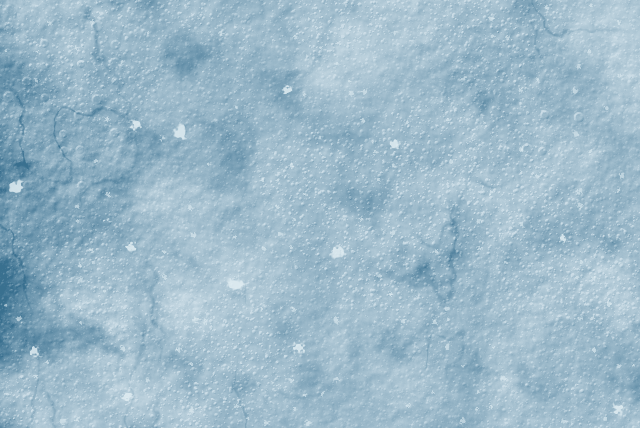
Write a Shadertoy shader that draws this texture.

```glsl
const vec3 DEEP_BLUE = vec3(0.32, 0.51, 0.62);
const vec3 PALE_BLUE = vec3(0.71, 0.80, 0.85);
const vec3 FROST_WHITE = vec3(0.88, 0.93, 0.95);
const vec2 LIGHT_DIR = vec2(-0.6, 0.8);
const float BASE_TONE = 0.80;
const float CLOUD_GAIN = 0.60;
const float MOTTLE_GAIN = 0.70;
const float RELIEF_GAIN = 0.75;
const float BUBBLE_GAIN = 0.42;
const float CRACK_GAIN = 0.42;
const float BLOT_GAIN = 0.38;
const float RING_GAIN = 0.40;

float hash(vec2 p) {
    vec3 q = fract(vec3(p.xyx) * 0.1031);
    q += dot(q, q.yzx + 33.33);
    return fract((q.x + q.y) * q.z);
}

vec2 hash2(vec2 p) {
    return vec2(hash(p + 17.3), hash(p + 71.9));
}

float noise(vec2 p) {
    vec2 i = floor(p), f = fract(p);
    f = f * f * (3.0 - 2.0 * f);
    return mix(mix(hash(i), hash(i + vec2(1, 0)), f.x),
               mix(hash(i + vec2(0, 1)), hash(i + vec2(1, 1)), f.x), f.y);
}

float fbm(vec2 p) {
    float sum = 0.0, amp = 0.5;
    for (int i = 0; i < 5; i++) {
        sum += amp * noise(p);
        p = mat2(0.8, 0.6, -0.6, 0.8) * p * 2.03 + 13.7;
        amp *= 0.5;
    }
    return sum / 0.97;
}

float glow(vec2 p, vec2 centre, vec2 size) {
    vec2 d = (p - centre) / size;
    return exp(-dot(d, d));
}

// Broad light and shade across the slab
float slabTone(vec2 p) {
    float tone = BASE_TONE - 0.28 * exp(-p.x / 0.06);
    tone -= 0.40 * glow(p, vec2(0.00, 0.62), vec2(0.36, 0.26));
    tone -= 0.24 * glow(p, vec2(1.17, 0.86), vec2(0.22, 0.14));
    tone -= 0.20 * glow(p, vec2(0.24, 0.22), vec2(0.15, 0.10));
    tone -= 0.13 * glow(p, vec2(1.36, 0.35), vec2(0.22, 0.35));
    tone += 0.15 * glow(p, vec2(0.58, 0.28), vec2(0.24, 0.16));
    tone += 0.17 * glow(p, vec2(0.85, 0.85), vec2(0.13, 0.15));
    return tone + 0.18 * glow(p, vec2(1.42, 0.94), vec2(0.22, 0.13));
}

// Tiny domes lit from one side
float bubbles(vec2 p, float freq, float chance) {
    vec2 g = p * freq, cell = floor(g);
    float shade = 0.0;
    for (int k = 0; k < 9; k++) {
        vec2 c = cell + vec2(k % 3 - 1, k / 3 - 1);
        vec2 d = g - c - hash2(c);
        d /= mix(0.22, 0.46, hash(c + 5.1));
        float body = 1.0 - smoothstep(0.4, 1.1, length(d));
        shade += step(hash(c + 9.7), chance) * body * (1.3 * dot(d, LIGHT_DIR) + 0.35);
    }
    return shade;
}

// Thin wandering lines where warped noise crosses its middle value
float cracks(vec2 p, vec2 stretch, float width) {
    vec2 warp = vec2(fbm(p * 7.0), fbm(p * 7.0 + 31.0)) - 0.5;
    float ridge = abs(noise((p + 0.16 * warp) * stretch) - 0.5 + 0.12 * (fbm(p * 28.0) - 0.5));
    return 1.0 - smoothstep(0.0, width, ridge);
}

// Sparse ragged chips of frost
float flecks(vec2 p, float freq, float chance, float radius) {
    vec2 g = p * freq, c = floor(g);
    vec2 d = g - c - mix(vec2(0.3), vec2(0.7), hash2(c));
    float r = radius * mix(0.5, 1.0, hash(c + 3.3));
    float ragged = length(d) + r * 1.3 * (noise(d * 2.2 / r + c * 7.0) - 0.5);
    return step(hash(c + 8.8), chance) * (1.0 - smoothstep(0.55 * r, 1.1 * r, ragged));
}

// Trapped air: rims bright toward the light, dark away from it
float rings(vec2 p, float freq, float chance) {
    vec2 g = p * freq, c = floor(g);
    vec2 d = g - c - mix(vec2(0.4), vec2(0.6), hash2(c));
    float r = mix(0.14, 0.30, hash(c + 2.4));
    float rim = 1.0 - smoothstep(0.02, 0.09, abs(length(d) - r));
    return step(hash(c + 6.6), chance) * rim * (0.3 + dot(d / r, LIGHT_DIR));
}

void mainImage(out vec4 fragColor, in vec2 fragCoord) {
    vec2 p = fragCoord / iResolution.y;
    float tone = slabTone(p);
    float rough = mix(1.35, 0.65, smoothstep(0.35, 0.95, tone));

    // Clouds, mottling and grainy relief
    tone += CLOUD_GAIN * (fbm(p * 3.0 + 4.0) - 0.5);
    tone += MOTTLE_GAIN * rough * (fbm(p * 11.0 + 9.0) - 0.5);
    vec2 grain = p * 48.0;
    tone += RELIEF_GAIN * rough * (fbm(grain) - fbm(grain - 0.35 * LIGHT_DIR));

    // Cracks and stains gathered in patches
    float patches = smoothstep(0.46, 0.68, fbm(p * 4.5 + 22.0));
    float veins = cracks(p + 3.0, vec2(6.0, 3.2), 0.035)
                + 0.7 * cracks(p + 8.0, vec2(9.0, 6.0), 0.045);
    tone -= CRACK_GAIN * veins * patches * rough;
    tone -= BLOT_GAIN * rough * smoothstep(0.58, 0.80, fbm(p * 9.0 + 40.0));

    // Bubbles and rings
    float crowd = mix(0.55, 1.2, smoothstep(0.3, 0.65, fbm(p * 5.0 + 60.0)));
    tone += BUBBLE_GAIN * crowd * (bubbles(p, 78.0, 0.6) + 0.6 * bubbles(p + 5.0, 120.0, 0.5));
    float airy = glow(p, vec2(1.32, 0.73), vec2(0.20, 0.14)) + glow(p, vec2(0.15, 0.75), vec2(0.2, 0.3));
    tone += RING_GAIN * airy * rings(p, 24.0, 0.28);

    vec3 ice = mix(DEEP_BLUE, PALE_BLUE, clamp(tone, -0.25, 1.22));
    float frost = flecks(p, 8.0, 0.13, 0.13) + 0.7 * flecks(p + 2.0, 30.0, 0.10, 0.22);
    fragColor = vec4(mix(ice, FROST_WHITE, 0.85 * min(frost, 1.0)), 1.0);
}
```
